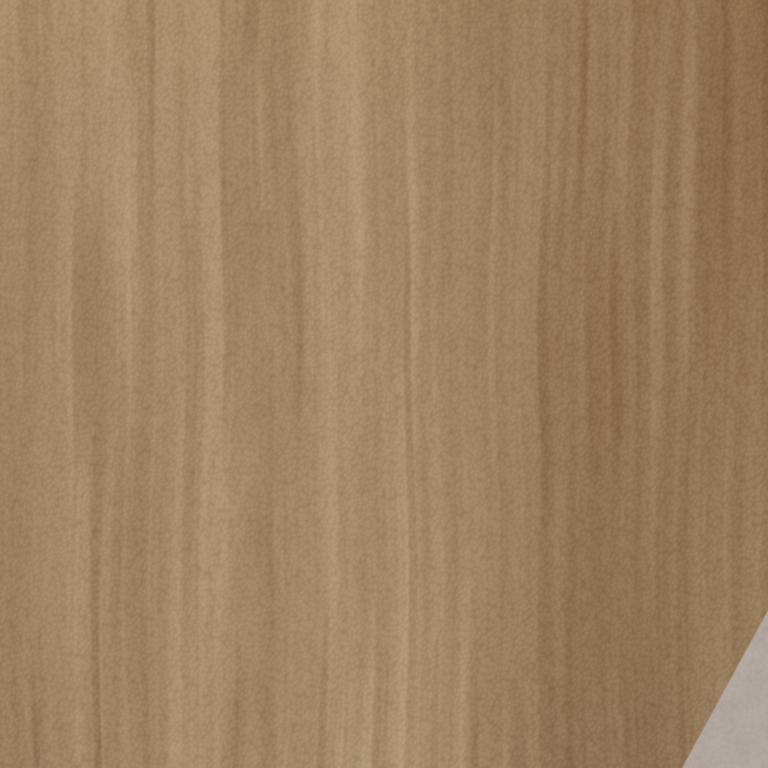
Write a Shadertoy shader that draws this texture.

```glsl
// Straight-grained brown wood with a pale stone corner at the lower right.
// Stretched noise layers make the vertical fibres, a broad tone profile runs
// across the board, and cellular noise adds the fine pale flecks.

float hash(vec2 cell) {
    vec3 q = fract(cell.xyx * vec3(0.1031, 0.1030, 0.0973));
    q += dot(q, q.yzx + 33.33);
    return fract((q.x + q.y) * q.z);
}

// Smooth value noise, 0 to 1
float valueNoise(vec2 p) {
    vec2 i = floor(p), f = fract(p);
    f = f * f * (3.0 - 2.0 * f);
    float low = mix(hash(i), hash(i + vec2(1, 0)), f.x);
    float high = mix(hash(i + vec2(0, 1)), hash(i + vec2(1, 1)), f.x);
    return mix(low, high, f.y);
}

// Distance to the nearest scattered point
float cellular(vec2 p) {
    vec2 i = floor(p);
    float nearest = 2.0;
    for (int y = -1; y <= 1; y++) {
        for (int x = -1; x <= 1; x++) {
            vec2 cell = i + vec2(x, y);
            vec2 point = cell + vec2(hash(cell), hash(cell + 57.3));
            nearest = min(nearest, length(p - point));
        }
    }
    return nearest;
}

// Vertical streaks from coarse to fine, centred on zero
float fibres(vec2 p) {
    float sum = 0.0, amplitude = 0.34;
    vec2 scale = vec2(11.0, 0.9);
    for (int i = 0; i < 5; i++) {
        sum += amplitude * (valueNoise(p * scale + float(i) * 17.7) - 0.5);
        scale *= vec2(2.1, 1.45);
        amplitude *= 0.85;
    }
    return sum;
}

// Tone of the wood: 0 is dark, 1 is light
float woodTone(vec2 p) {
    // Broad light and dark zones across the board
    float tone = mix(0.90, 0.30, smoothstep(0.4, 0.78, p.x));
    tone -= 0.24 * smoothstep(0.24, 0.0, p.x);
    tone -= 0.18 * smoothstep(0.88, 1.0, p.x);

    // Slightly wandering grain
    vec2 grain = p;
    grain.x += 0.004 * sin(5.0 * p.y + 7.0 * p.x) + 0.002 * sin(13.0 * p.y - 9.0 * p.x);
    tone += fibres(grain);

    // Sparse dark pores and pale threads
    tone -= 0.30 * smoothstep(0.66, 0.95, valueNoise(grain * vec2(62.0, 1.8) + 4.0));
    tone += 0.20 * smoothstep(0.72, 0.98, valueNoise(grain * vec2(48.0, 1.5) + 91.0));

    // Faint cathedral arches in the light zone
    float dx = grain.x - 0.33;
    float arches = sin(30.0 * (p.y + 110.0 * dx * dx) + 4.0 * valueNoise(p * 7.0));
    tone += 0.06 * arches * exp(-500.0 * dx * dx);

    // Fine flecks, slightly slanted, over a soft mottle
    vec2 slanted = vec2(p.x - 0.4 * p.y, p.y + 0.2 * p.x);
    tone += 0.38 * (0.43 - cellular(slanted * vec2(185.0, 150.0)));
    tone += 0.16 * (valueNoise(p * vec2(120.0, 75.0)) - 0.5);
    return tone;
}

void mainImage(out vec4 fragColor, in vec2 fragCoord) {
    vec2 p = fragCoord / iResolution.xy;

    // Wood, warmer towards the top
    float tone = clamp(woodTone(p), -0.25, 1.3);
    vec3 color = mix(vec3(0.53, 0.41, 0.29), vec3(0.67, 0.57, 0.44), tone);
    color += vec3(0.004, 0.0, -0.016) * (p.y - 0.5);

    // Stone corner with a slanted edge
    vec3 stone = vec3(0.69, 0.65, 0.62) + 0.03 * (valueNoise(p * 60.0) - 0.5);
    stone += 0.03 * (0.45 - cellular(p * 150.0));
    float edge = dot(p - vec2(0.888, 0.0), vec2(0.878, -0.479));
    color = mix(color, stone, smoothstep(-0.0016, 0.0016, edge));

    fragColor = vec4(color, 1.0);
}
```
